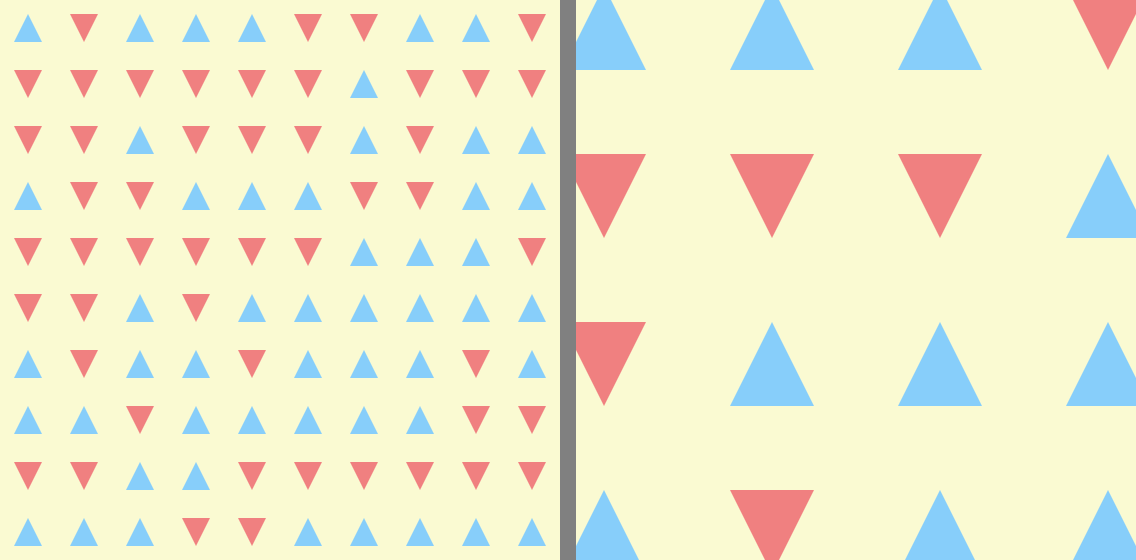
Left: the whole. Right: its middle third, enlarged.
A Shadertoy shader for this pattern:

```glsl
// A ten by ten grid of small triangles on pale yellow: blue ones point up,
// coral ones point down. Each cell picks its direction with a hash, and the
// triangle is a distance function mirrored in x and flipped in y.

// Random value from 0 to 1 for a grid cell.
float cellHash(vec2 cell) {
    uvec2 q = uvec2(cell) * uvec2(1597u, 3812u) + 719u;
    uint h = (q.x ^ (q.y << 7)) * 7477u;
    h = (h ^ (h >> 13)) * 60493u;
    h ^= h >> 16;
    return float(h & 1023u) / 1024.0;
}

// Upright isosceles triangle, 0.5 wide and 0.5 high, centred on the origin.
float triangleDistance(vec2 p) {
    float slope = (2.0 * abs(p.x) + p.y - 0.25) / sqrt(5.0);
    float base = -0.25 - p.y;
    return max(slope, base);
}

void mainImage(out vec4 fragColor, in vec2 fragCoord) {
    // Grid position, with one unit per cell
    vec2 grid = 10.0 * fragCoord / iResolution.xy;
    vec2 cell = floor(grid);
    vec2 local = fract(grid) - 0.5;

    // Direction and colour are tied together
    bool pointsUp = cellHash(cell) < 0.5;
    if (!pointsUp) local.y = -local.y;
    vec3 skyBlue = vec3(0.529, 0.808, 0.980);
    vec3 coral = vec3(0.941, 0.502, 0.502);
    vec3 ink = pointsUp ? skyBlue : coral;

    // Edge smoothed over one pixel
    float pixel = 10.0 / min(iResolution.x, iResolution.y);
    float coverage = clamp(0.5 - triangleDistance(local) / pixel, 0.0, 1.0);

    vec3 paper = vec3(0.980, 0.980, 0.824);
    fragColor = vec4(mix(paper, ink, coverage), 1.0);
}
```
